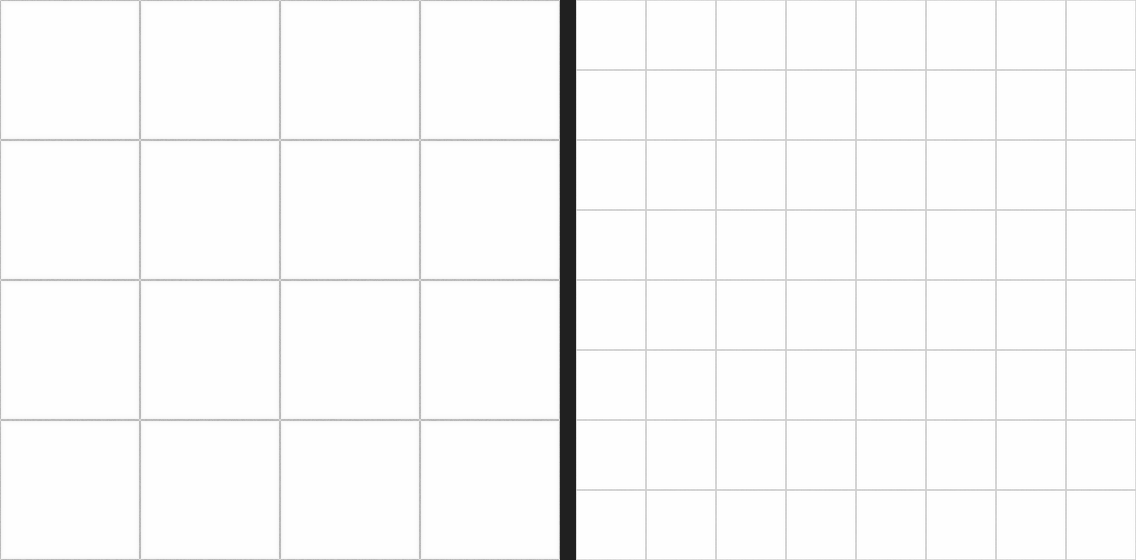
Left: one tile. Right: repeated 2 by 2.
This pattern is drawn by a three.js fragment shader. Its source:

```glsl
// Square white tiles, four by four, with thin grainy grey grout and soft edge shading.
varying vec2 vUv;

float hash(vec2 p) {
  vec3 q = fract(vec3(p.xyx) * 0.1031);
  q += dot(q, q.yzx + 33.33);
  return fract((q.x + q.y) * q.z);
}

void main() {
  const float tiles = 4.0;

  // Distance to the nearest vertical and horizontal joint, in canvas units
  vec2 toJoint = (0.5 - abs(fract(vUv * tiles) - 0.5)) / tiles;
  float nearest = min(toJoint.x, toJoint.y);
  float farthest = max(toJoint.x, toJoint.y);

  // White glaze, faintly shaded towards the joints
  float glaze = 0.997 - 0.03 * exp(-max(nearest - 0.002, 0.0) / 0.004);

  // Grout with a lighter core, darker rims and fine wrapping grain
  float grain = hash(mod(floor(vUv * 512.0), 512.0)) - 0.5;
  float grout = mix(0.76, 0.67, smoothstep(0.0004, 0.0018, nearest));
  grout += 0.04 * grain;

  // Lighter spot where joints cross
  grout = mix(0.83, grout, smoothstep(0.001, 0.003, farthest));

  float joint = 1.0 - smoothstep(0.0016, 0.0028, nearest);
  gl_FragColor = vec4(vec3(mix(glaze, grout, joint)), 1.0);
}
```
